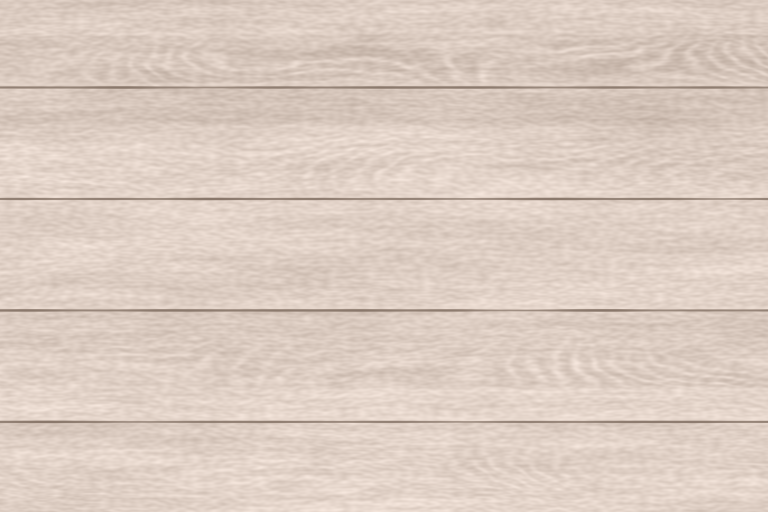
Write a Shadertoy shader that draws this texture.

```glsl
#define PLANK_PITCH 0.2177
#define FIRST_SEAM 0.176
#define SEAM_WIDTH 0.0042
#define BAND_WIDTH 0.23
#define ARC_CURVE 34.0
#define ARC_DRIFT 9.0
#define STREAK 0.25
#define PORES 0.24
#define LIGHT_WOOD vec3(0.93, 0.87, 0.83)
#define DARK_WOOD vec3(0.66, 0.59, 0.54)
#define SEAM_COLOR vec3(0.53, 0.46, 0.41)

// Per plank, bottom to top: strip split, figure centre, lower and upper shade
const vec4 PLANKS[5] = vec4[5](
    vec4(0.82, 0.55, 0.15, 0.19),
    vec4(0.31, 0.46, 0.14, 0.24),
    vec4(0.70, 0.30, 0.20, 0.18),
    vec4(0.66, 0.32, 0.18, 0.31),
    vec4(0.47, 0.24, 0.32, 0.23));
const float FIGURE[5] = float[5](0.55, 0.85, 0.08, 0.55, 1.0);

vec2 gradientAt(vec2 cell) {
    vec3 p = fract(cell.xyx * vec3(0.1031, 0.1030, 0.0973));
    p += dot(p, p.yzx + 33.33);
    float angle = 6.2832 * fract((p.x + p.y) * p.z);
    return vec2(cos(angle), sin(angle));
}

float gradientNoise(vec2 p) {
    vec2 i = floor(p), f = p - i;
    vec2 u = f * f * f * (f * (f * 6.0 - 15.0) + 10.0);
    vec2 e = vec2(1.0, 0.0);
    float low = mix(dot(gradientAt(i), f), dot(gradientAt(i + e), f - e), u.x);
    float high = mix(dot(gradientAt(i + e.yx), f - e.yx),
                     dot(gradientAt(i + 1.0), f - 1.0), u.x);
    return mix(low, high, u.y);
}

// Nested arcs along the plank, returned as a signed change of shade
float cathedral(float x, float v, float centre, float seed) {
    float d = v - centre;
    float bend = gradientNoise(vec2(x * 1.9 + seed, v * 1.1 + seed));
    float ragged = gradientNoise(vec2(x * 16.0, v * 9.0 + seed));
    float phase = 10.0 * x + ARC_DRIFT * bend - ARC_CURVE * d * d + 0.45 * ragged;
    float ridge = 0.5 + 0.5 * sin(6.2832 * phase);
    float patches = smoothstep(-0.4, 0.3, gradientNoise(vec2(x * 3.0 + seed, v * 2.0)));
    float band = exp(-d * d / (BAND_WIDTH * BAND_WIDTH));
    return band * mix(0.25, 1.0, patches) * (0.16 - 0.30 * ridge * ridge);
}

// Long streaks, short fibres and fine pores
float grain(vec2 p, float seed) {
    float wave = 0.012 * gradientNoise(p * vec2(2.5, 7.0) + seed);
    vec2 q = vec2(p.x + seed, p.y + wave);
    float broad = gradientNoise(q * vec2(1.6, 26.0));
    float streaks = gradientNoise(q * vec2(5.0, 75.0));
    float fibres = gradientNoise(q * vec2(17.0, 130.0) + 31.0);
    float pores = gradientNoise(q * vec2(55.0, 165.0) + 57.0);
    return 0.16 * broad + STREAK * (0.6 * streaks + 0.6 * fibres) + PORES * pores;
}

void mainImage(out vec4 fragColor, in vec2 fragCoord) {
    vec2 p = fragCoord / iResolution.y;
    float pixel = 1.0 / iResolution.y;

    // Plank index and height within the plank
    float row = (p.y - FIRST_SEAM) / PLANK_PITCH + 1.0;
    int id = int(clamp(floor(row), 0.0, 4.0));
    float v = row - float(id);
    float seed = float(id) * 7.31 + 2.7;
    vec4 plank = PLANKS[id];

    // Two strips per plank, joined along a slightly uneven line
    float joint = v - plank.x + 0.012 * gradientNoise(vec2(p.x * 9.0, seed));
    float upper = smoothstep(-0.02, 0.02, joint);
    float shade = mix(plank.z, plank.w, upper) + 0.07 * (v - 0.5);
    shade += 0.05 * exp(-abs(joint) * 25.0) * (1.0 - upper);
    shade += 0.09 * gradientNoise(vec2(p.x * 1.4 + seed, v * 2.0));

    // Arched figure stays inside its own strip
    float inStrip = plank.y > plank.x ? upper : 1.0 - upper;
    shade += FIGURE[id] * inStrip * cathedral(p.x, v, plank.y, seed);
    shade += grain(p, seed);
    vec3 color = mix(LIGHT_WOOD, DARK_WOOD, clamp(shade, -0.15, 1.1));

    // Grooves between planks, with a pale bevel on the upper edge
    float seamOffset = (row - floor(row + 0.5)) * PLANK_PITCH;
    float wear = gradientNoise(vec2(p.x * 6.0, floor(row + 0.5) * 5.3));
    float halfWidth = SEAM_WIDTH * (0.5 + 0.2 * wear);
    float groove = 1.0 - smoothstep(halfWidth - pixel * 0.7, halfWidth + pixel * 0.7, abs(seamOffset));
    float bevel = exp(-pow((seamOffset - 0.006) / 0.003, 2.0));
    color = mix(color, LIGHT_WOOD, 0.4 * bevel);
    color = mix(color, SEAM_COLOR, groove * (0.85 + 0.3 * wear));

    fragColor = vec4(clamp(color, 0.0, 1.0), 1.0);
}
```
